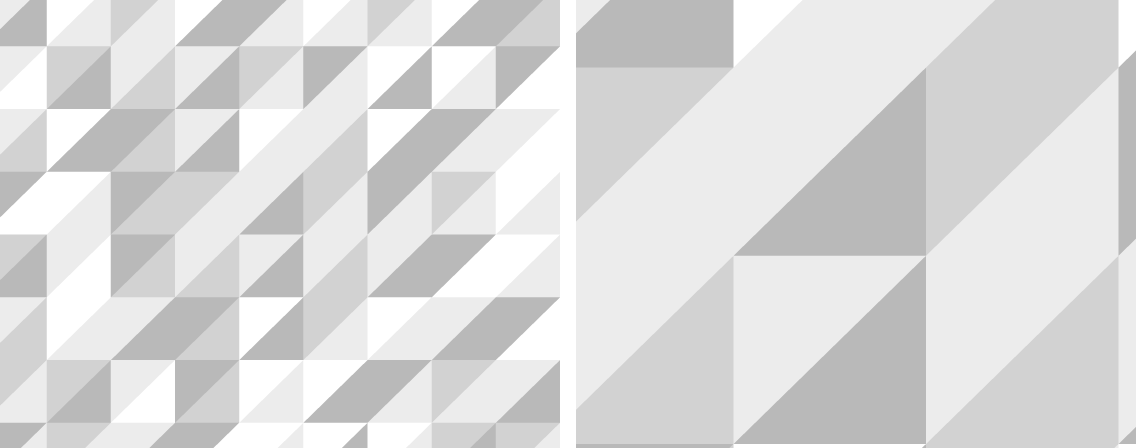
Left: the whole. Right: its middle third, enlarged.
This pattern is drawn by a WebGL 2 fragment shader. Its source:

```glsl
#version 300 es
precision highp float;
// A grid of nearly square cells, each split by a rising diagonal into two
// triangles of different greys. Each row spreads the grey pairs evenly in a
// shuffled order; supersampling smooths the straight edges.

uniform vec2 u_resolution;
out vec4 outColor;

const vec2 CELLS = vec2(8.727, 7.140);       // cells across and down the canvas
const vec2 GRID_SHIFT = vec2(0.273, 0.599);  // cropped part at left and bottom
const float COLUMNS = 9.0;                   // columns at least partly visible
const int SAMPLES = 4;                       // per axis, for smooth edges

const float WHITE = 1.0;
const float PALE = 0.925;
const float MID = 0.822;
const float DARK = 0.725;

// Integer hash of a cell, from 0 to 1
float hash(ivec2 cell, uint seed) {
  uint h = uint(cell.x) * 1597334677u ^ uint(cell.y) * 3812015801u;
  h ^= seed * 2654435769u;
  h = (h ^ (h >> 16)) * 2246822519u;
  h = (h ^ (h >> 13)) * 3266489917u;
  h ^= h >> 16;
  return float(h >> 8) / 16777216.0;
}

// Even spread of values along one row, with a stride and start of its own
float rowShuffle(ivec2 cell, uint seed) {
  const int strides[4] = int[4](2, 4, 5, 7);
  ivec2 row = ivec2(0, cell.y);
  int stride = strides[int(hash(row, seed) * 4.0)];
  float start = floor(hash(row, seed + 1u) * COLUMNS);
  float slot = mod(float(cell.x * stride) + start, COLUMNS);
  return (slot + hash(cell, seed + 2u)) / COLUMNS;
}

// Weighted choice of two different greys
vec2 greyPair(float pick) {
  if (pick < 0.22) return vec2(PALE, DARK);
  if (pick < 0.44) return vec2(WHITE, PALE);
  if (pick < 0.68) return vec2(MID, PALE);
  if (pick < 0.86) return vec2(WHITE, DARK);
  if (pick < 0.985) return vec2(DARK, MID);
  return vec2(MID, WHITE);
}

// Grey at a point in grid units
float triangleGrey(vec2 point, uint seed) {
  ivec2 cell = ivec2(floor(point));
  vec2 local = fract(point);
  vec2 pair = greyPair(rowShuffle(cell, seed));
  if (hash(cell, seed + 3u) < 0.5) pair = pair.yx;
  return local.y > local.x ? pair.x : pair.y;
}

void main() {
  // Average a small lattice of samples inside the pixel
  float grey = 0.0;
  for (int j = 0; j < SAMPLES; j++) {
    for (int i = 0; i < SAMPLES; i++) {
      vec2 offset = (vec2(i, j) + 0.5) / float(SAMPLES) - 0.5;
      vec2 uv = (gl_FragCoord.xy + offset) / u_resolution;
      grey += triangleGrey(uv * CELLS + GRID_SHIFT, 17u);
    }
  }
  grey /= float(SAMPLES * SAMPLES);
  outColor = vec4(vec3(grey), 1.0);
}
```
